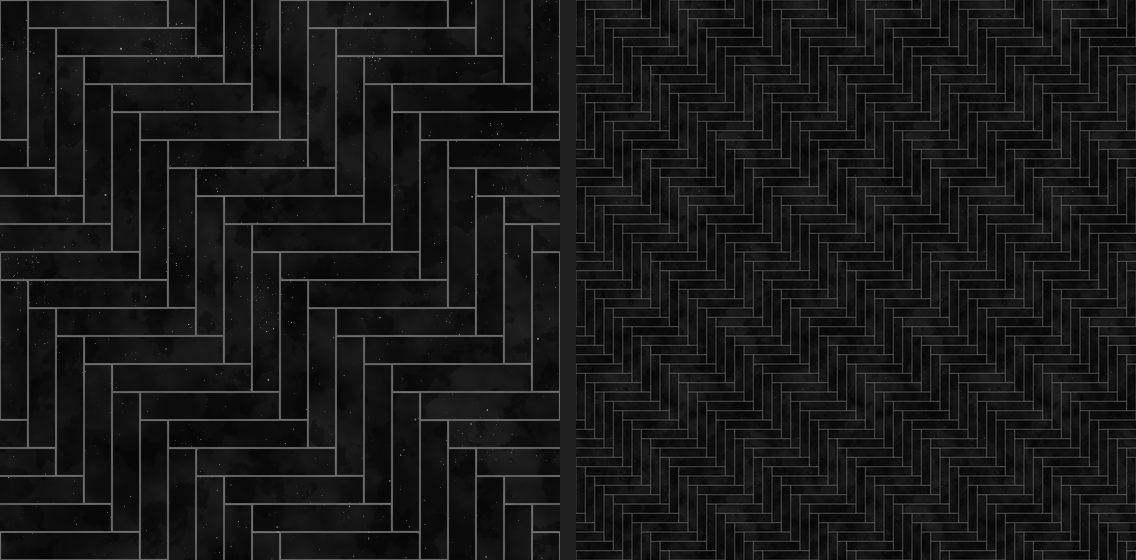
Left, the tile; right, the same tile 3 across and 3 down.
Give the GLSL for this texture, as a Shadertoy shader.

```glsl
// Black herringbone planks (1 x 5 cells on a 20 x 20 grid) with thin grey joints.
// Each cell finds its plank from the diagonal index; wrapping gradient noise adds
// cloudy wear and ragged dark stains, and jittered grids scatter pale specks.

const float GRID = 20.0;          // cells across the canvas
const float PLANK_LENGTH = 5.0;   // in cells
const float SIDE_JOINT = 0.028;   // half widths, in cells
const float END_JOINT = 0.042;
const vec3 DARK_STONE = vec3(0.045);
const vec3 LIGHT_STONE = vec3(0.115);
const vec3 JOINT_GREY = vec3(0.42);
const vec3 SPECK_GREY = vec3(0.46);

// Whole-number wrap, safe against rounding.
vec2 wrapCell(vec2 cell, float period) {
    return floor(mod(cell + 0.5, period));
}

// Two random values in 0..1 for a non-negative cell.
vec2 hash2(vec2 cell, float seed) {
    uvec2 v = uvec2(cell) + uint(seed) * 977u;
    for (int i = 0; i < 2; i++) {
        v = v * 1664525u + 1013904223u;
        v.x += v.y * 1664525u;
        v.y += v.x * 1664525u;
        v ^= v >> 16u;
    }
    return vec2(v & 65535u) / 65535.0;
}

float cornerSlope(vec2 cell, vec2 offset, float period, float seed) {
    float angle = 6.28318 * hash2(wrapCell(cell, period), seed).x;
    return dot(vec2(cos(angle), sin(angle)), offset);
}

// Gradient noise that repeats every 'period' cells.
float gradientNoise(vec2 p, float period, float seed) {
    vec2 i = floor(p), f = p - i;
    vec2 u = f * f * f * (f * (f * 6.0 - 15.0) + 10.0);
    vec2 e = vec2(1.0, 0.0);
    float low = mix(cornerSlope(i, f, period, seed),
                    cornerSlope(i + e.xy, f - e.xy, period, seed), u.x);
    float high = mix(cornerSlope(i + e.yx, f - e.yx, period, seed),
                     cornerSlope(i + e.xx, f - e.xx, period, seed), u.x);
    return mix(low, high, u.y);
}

float fbm(vec2 uv, float period, int octaves, float seed) {
    float sum = 0.0, amplitude = 0.6;
    for (int i = 0; i < octaves; i++) {
        sum += amplitude * gradientNoise(uv * period, period, seed + float(i));
        period *= 2.0;
        amplitude *= 0.6;
    }
    return sum;
}

// Joint coverage at grid point q (y down); also returns the plank's first cell.
float herringbone(vec2 q, float pixel, out vec2 start) {
    vec2 cell = floor(q);
    float span = 2.0 * PLANK_LENGTH;
    float diagonal = floor(mod(cell.x - cell.y + 0.5, span));
    bool horizontal = diagonal > 0.5 && diagonal < PLANK_LENGTH + 0.5;
    float stepsIn = horizontal ? diagonal - 1.0 : mod(span - diagonal, span);
    vec2 axis = horizontal ? vec2(1.0, 0.0) : vec2(0.0, 1.0);
    start = cell - axis * stepsIn;

    vec2 local = q - start;
    vec2 size = 1.0 + axis * (PLANK_LENGTH - 1.0);
    vec2 edge = min(local, size - local);
    vec2 endAndSide = horizontal ? edge.xy : edge.yx;
    vec2 halfWidth = vec2(END_JOINT, SIDE_JOINT);
    vec2 cover = 1.0 - smoothstep(halfWidth - 0.5 * pixel, halfWidth + 0.5 * pixel, endAndSide);
    return max(cover.x, cover.y);
}

// One speck at most per cell of a jittered grid, gathered into clusters.
float specks(vec2 uv, float count, float pixel, float seed) {
    vec2 p = uv * count, cell = floor(p);
    vec2 id = wrapCell(cell, count);
    vec2 place = hash2(id, seed), kind = hash2(id, seed + 1.0);
    float cluster = fbm((cell + 0.5) / count, 7.0, 2, 61.0);
    float density = 0.015 + 0.2 * smoothstep(0.12, 0.45, cluster);
    float radius = mix(0.05, 0.2, kind.x * kind.x * kind.x);
    float dist = length(p - cell - 0.25 - 0.5 * place);
    float aa = 0.5 * pixel * count;
    float dot_ = 1.0 - smoothstep(radius - aa, radius + aa, dist);
    return dot_ * step(1.0 - density, kind.y) * mix(0.3, 1.0, place.x);
}

void mainImage(out vec4 fragColor, in vec2 fragCoord) {
    vec2 uv = fragCoord / iResolution.xy;
    float pixel = 1.0 / min(iResolution.x, iResolution.y);

    vec2 start;
    float joint = herringbone(vec2(uv.x, 1.0 - uv.y) * GRID, pixel * GRID, start);
    vec2 plankRandom = hash2(wrapCell(start, GRID), 5.0);

    // Cloudy stone, shifted a little from plank to plank
    vec2 plankUv = uv + 0.08 * (plankRandom - 0.5);
    float cloud = smoothstep(-0.35, 0.5, fbm(plankUv, 6.0, 4, 11.0));
    float stain = smoothstep(0.04, 0.16, fbm(plankUv, 12.0, 5, 31.0));
    vec3 color = mix(DARK_STONE, LIGHT_STONE, cloud);
    color *= (1.0 - 0.35 * stain) * mix(0.88, 1.12, plankRandom.x);

    // Joints with slight fading, then specks on top
    float fade = 1.0 + 0.18 * fbm(uv, 16.0, 2, 47.0);
    color = mix(color, JOINT_GREY * fade, joint);
    for (int i = 0; i < 2; i++) {
        float layer = float(i);
        color += SPECK_GREY * specks(uv, 110.0 + 70.0 * layer, pixel, 71.0 + 4.0 * layer) * (1.0 - 0.6 * joint);
    }
    fragColor = vec4(color, 1.0);
}
```
